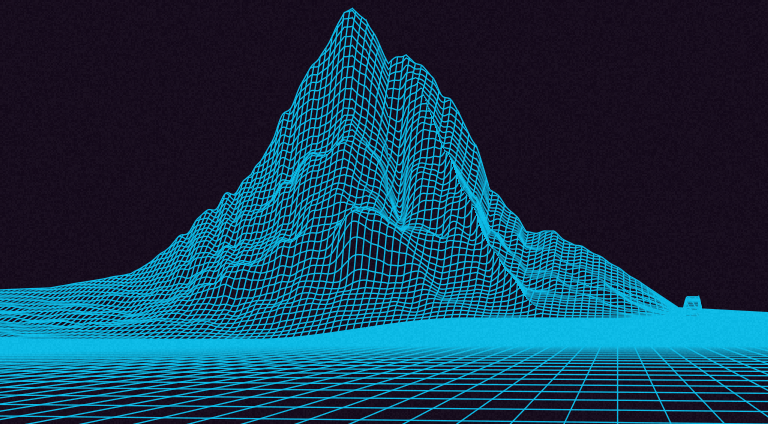
A Shadertoy shader for this background:

```glsl
#define LINE_HALF 0.0016
#define HORIZON 0.266
#define VANISH_X 1.46
#define FLOOR_SCALE 2.1
#define FLOOR_TILT 0.04
#define COLUMNS 56.0
#define DEPTH_FAN 0.27
#define STEPS 90
#define GRAIN 0.035

const vec3 NIGHT = vec3(0.09, 0.05, 0.115);
const vec3 CYAN = vec3(0.05, 0.73, 0.90);

// Corners of the skyline, left to right
const vec2 SKYLINE[22] = vec2[22](
    vec2(-0.1, 0.312), vec2(0.12, 0.321), vec2(0.31, 0.354), vec2(0.39, 0.406),
    vec2(0.483, 0.493), vec2(0.594, 0.58), vec2(0.66, 0.705), vec2(0.715, 0.80),
    vec2(0.814, 0.972), vec2(0.833, 0.981), vec2(0.866, 0.953), vec2(0.918, 0.848),
    vec2(0.96, 0.873), vec2(1.031, 0.802), vec2(1.085, 0.735), vec2(1.127, 0.646),
    vec2(1.158, 0.547), vec2(1.245, 0.46), vec2(1.309, 0.455), vec2(1.462, 0.368),
    vec2(1.604, 0.274), vec2(1.9, 0.258));

float hash(vec2 p) {
    p = fract(p * vec2(0.1031, 0.1137));
    p += dot(p, p.yx + 33.33);
    return fract((p.x + p.y) * p.x * 17.0);
}

float noise(vec2 p) {
    vec2 i = floor(p), f = fract(p);
    f = f * f * (3.0 - 2.0 * f);
    return mix(mix(hash(i), hash(i + vec2(1, 0)), f.x),
               mix(hash(i + vec2(0, 1)), hash(i + vec2(1, 1)), f.x), f.y) * 2.0 - 1.0;
}

float bell(float v) { return exp(-v * v); }

float skyline(float x) {
    float y = SKYLINE[0].y;
    for (int i = 0; i < 21; i++) {
        vec2 a = SKYLINE[i], b = SKYLINE[i + 1];
        if (x >= a.x) y = mix(a.y, b.y, clamp((x - a.x) / (b.x - a.x), 0.0, 1.0));
    }
    y += 0.012 * noise(vec2(x * 45.0, 3.0)) * smoothstep(0.3, 0.5, y) * smoothstep(1.0, 0.9, y);
    float stub = smoothstep(1.61, 1.625, x) * smoothstep(1.665, 1.65, x);
    return max(y, 0.26 + 0.04 * stub);
}

float foot(float x) { return mix(0.2, 0.25, smoothstep(0.6, 1.1, x)); }

// Screen height of the slope at depth t: 0 is the foot, 1 the skyline
float slope(float x, float t, float top) {
    float base = foot(x), hump = t * (1.0 - t);
    vec2 q = vec2(x + 0.25 * t, t);
    float rough = 0.55 * noise(q * vec2(9.0, 5.0)) + 0.3 * noise(q * vec2(21.0, 13.0) + 7.0);
    float y = base + (top - base) * (pow(t, 1.15) + 0.42 * hump * rough);
    float spur = exp(-abs(x - 1.29 + 0.33 * t) / 0.035);
    float gully = bell((x - 0.945) / 0.022) * smoothstep(0.3, 0.7, t);
    y += hump * (0.26 * spur - 0.3 * gully) * smoothstep(0.0, 0.3, top - base);
    y += 0.085 * bell((x - 0.87) / 0.09) * bell((t - 0.31) / 0.07);
    y += 0.04 * bell((x - 0.62) / 0.16) * bell((t - 0.42) / 0.09);
    return min(y, top + 0.002);
}

vec2 meshPhase(float x, float t) {
    float rows = 14.0 + 31.0 * bell((x - 0.9) / 0.45);
    return vec2((x - VANISH_X) * (1.0 + DEPTH_FAN * t) * COLUMNS, t * rows);
}

// Ink of two line families; lines too fine to resolve fade to their mean
float gridInk(vec2 phase, vec2 gradX, vec2 gradY) {
    float px = 1.0 / iResolution.y;
    vec2 g = sqrt(gradX * gradX + gradY * gradY) + 1e-4;
    vec2 dist = abs(fract(phase - 0.5) - 0.5) / g;
    vec2 thin = clamp((LINE_HALF - dist) / px + 0.5, 0.0, 1.0);
    vec2 dense = min(2.0 * LINE_HALF * g, 1.0);
    vec2 ink = mix(thin, dense, smoothstep(0.3, 0.6, g * px));
    return 1.0 - (1.0 - ink.x) * (1.0 - ink.y);
}

float floorInk(vec2 p) {
    float z = FLOOR_SCALE / max(HORIZON - p.y, 0.004);
    float zy = z * z / FLOOR_SCALE, x = p.x - VANISH_X;
    float skew = 1.0 + FLOOR_TILT * x;
    return gridInk(z * vec2(x, skew), z * vec2(1.0, FLOOR_TILT), zy * vec2(x, skew));
}

float mountainInk(vec2 p, float top) {
    // First depth at which the slope hides the sight line
    float lo = 0.0, hi = 1.0;
    for (int i = 1; i <= STEPS; i++) {
        hi = float(i) / float(STEPS);
        if (slope(p.x, hi, top) >= p.y) break;
        lo = hi;
    }
    for (int i = 0; i < 7; i++) {
        float mid = 0.5 * (lo + hi);
        if (slope(p.x, mid, top) >= p.y) hi = mid; else lo = mid;
    }
    // Screen gradient of the mesh from the slope's own derivatives
    float t = hi, e = 0.002, y = slope(p.x, t, top);
    float yt = max((y - slope(p.x, t - e, top)) / e, 0.03);
    float yx = (slope(p.x + e, t, skyline(p.x + e)) - y) / e;
    vec2 m = meshPhase(p.x, t);
    vec2 mt = (meshPhase(p.x, t + e) - m) / e;
    vec2 mx = (meshPhase(p.x + e, t) - m) / e;
    return gridInk(m, mx - mt * yx / yt, mt / yt);
}

void mainImage(out vec4 fragColor, in vec2 fragCoord) {
    vec2 p = fragCoord / iResolution.y;
    p.x *= 1.8156 * iResolution.y / iResolution.x;
    float px = 1.0 / iResolution.y, top = skyline(p.x);
    float ink = 0.0;
    if (p.y < foot(p.x)) ink = floorInk(p);
    else if (p.y < top) ink = mountainInk(p, top);

    // Skyline stroke
    float steep = (skyline(p.x + 0.002) - top) / 0.002;
    float edge = abs(p.y - top) / sqrt(1.0 + steep * steep);
    ink = max(ink, clamp((LINE_HALF - edge) / px + 0.5, 0.0, 1.0));

    float grain = GRAIN * (hash(floor(p * 282.0)) - 0.5);
    fragColor = vec4(mix(NIGHT, CYAN, ink) + grain, 1.0);
}
```
